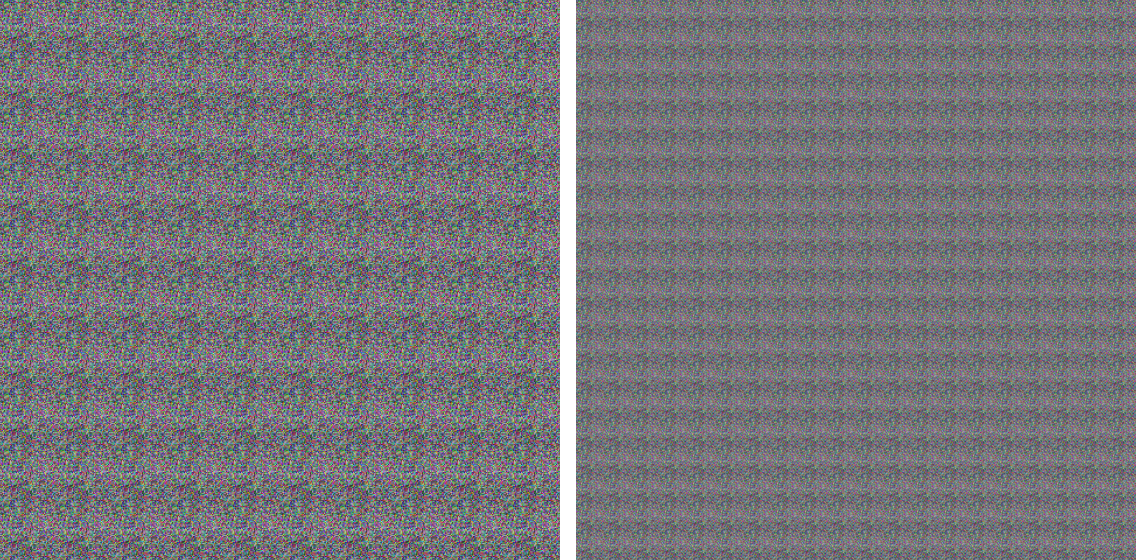
Left: one tile. Right: repeated 2 by 2.
Reproduce this pattern procedurally as a three.js fragment shader.

```glsl
#define REPEATS 10.0
#define GRAIN_CELLS 48.0
#define GRAIN_CONTRAST 0.67
#define BASE_COLOR vec3(0.461, 0.459, 0.470)
#define BAND_STRENGTH 0.022
#define COLUMN_STRENGTH 0.004
#define BAND_HEIGHT 0.6
#define COLUMN_X 0.85
#define TAU 6.2831853

varying vec2 vUv;

vec3 hashColor(vec2 cell) {
  vec3 p = fract(cell.xyx * vec3(0.1031, 0.1030, 0.0973));
  p += dot(p, p.yxz + 33.33);
  return fract((p.xxy + p.yzz) * p.zyx);
}

// Independent noise in each channel, wrapping at the tile edges
vec3 colorNoise(vec2 tile, float cells) {
  vec2 p = tile * cells;
  vec2 cell = floor(p);
  vec2 blend = smoothstep(0.0, 1.0, p - cell);
  vec2 a = mod(cell, cells);
  vec2 b = mod(cell + 1.0, cells);
  vec3 low = mix(hashColor(a + 17.0), hashColor(vec2(b.x, a.y) + 17.0), blend.x);
  vec3 high = mix(hashColor(vec2(a.x, b.y) + 17.0), hashColor(b + 17.0), blend.x);
  return mix(low, high, blend.y);
}

// Soft round spot, measured by the shortest way around the tile
float softSpot(vec2 tile, vec2 center, float radius) {
  vec2 offset = fract(tile - center + 0.5) - 0.5;
  return exp(-dot(offset, offset) / (radius * radius));
}

void main() {
  vec2 tile = fract(vUv * REPEATS);

  // Broad light and dark bands
  float light = BAND_STRENGTH * cos(TAU * (tile.y - BAND_HEIGHT))
              + COLUMN_STRENGTH * cos(TAU * (tile.x - COLUMN_X));
  vec3 color = BASE_COLOR + light;

  // Faint tinted areas
  color += vec3(0.03, 0.025, 0.005) * softSpot(tile, vec2(COLUMN_X, BAND_HEIGHT), 0.1);
  color += vec3(0.01, -0.03, -0.02) * softSpot(tile, vec2(0.65, 0.37), 0.15);
  color += vec3(-0.015, 0.01, 0.02) * softSpot(tile, vec2(0.2, 0.55), 0.18);

  // Fine coloured grain
  color += GRAIN_CONTRAST * (colorNoise(tile, GRAIN_CELLS) - 0.5);

  gl_FragColor = vec4(clamp(color, 0.0, 1.0), 1.0);
}
```
